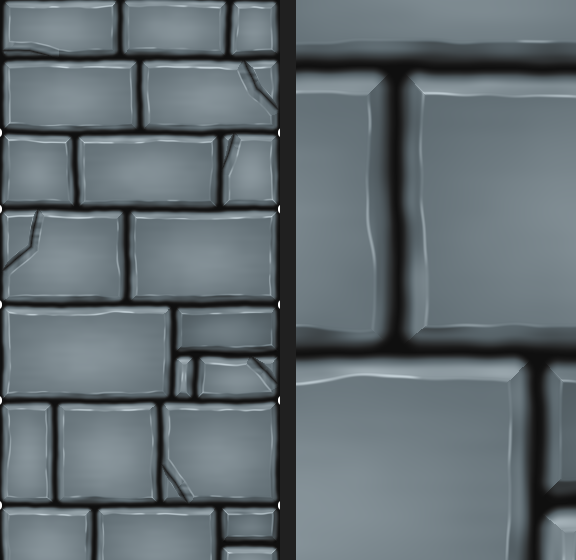
Left, the full canvas; right, a detail of the centre.
Reproduce this texture procedurally as a Shadertoy shader.

```glsl
// Hand-painted stone wall: seven uneven courses of bevelled blue-grey bricks.
// Each point finds its brick box from the course list, then is shaded by its
// distance to the brick edges and to the cracks that cut some corners off.

// Per course: bottom edge, first joint, second joint (width = 1, y down).
const vec3 COURSES[7] = vec3[7](
    vec3(.208, .427, .818), vec3(.474, .500, 1.), vec3(.747, .271, .786),
    vec3(1.088, .453, 1.), vec3(1.430, .617, 1.), vec3(1.805, .198, .573),
    vec3(2.09, .337, .785));

// Crack end points, and how far each one bows into its brick.
const vec4 CRACKS[6] = vec4[6](
    vec4(.0, .180, .21, .208), vec4(.875, .216, .995, .395),
    vec4(.838, .479, .785, .625), vec4(.135, .75, .008, .965),
    vec4(.895, 1.271, .992, 1.375), vec4(.573, 1.65, .675, 1.802));
const float BOWS[6] = float[6](.015, .02, 0., .05, 0., .005);

float hash(vec2 p) {
    return fract(sin(dot(p, vec2(127.1, 311.7))) * 43758.5453);
}

float noise(vec2 p) {
    vec2 i = floor(p), f = fract(p);
    f = f * f * (3. - 2. * f);
    return mix(mix(hash(i), hash(i + vec2(1, 0)), f.x),
               mix(hash(i + vec2(0, 1)), hash(i + 1.), f.x), f.y);
}

// Finds the brick box around p; returns its extra darkness.
float findBrick(vec2 p, out vec2 lo, out vec2 hi) {
    int row = 0;
    while (row < 6 && p.y > COURSES[row].x) row++;
    vec3 course = COURSES[row];
    lo = vec2(0., row == 0 ? -.006 : COURSES[max(row - 1, 0)].x);
    hi = vec2(course.y, course.x);
    if (p.x > course.y) { lo.x = course.y; hi.x = course.z; }
    if (p.x > course.z) { lo.x = course.z; hi.x = 1.; }

    // Two courses end in a stack of smaller bricks.
    float split = row == 4 ? 1.268 : 1.945;
    if ((row == 4 && lo.x > .6) || (row == 6 && lo.x > .7)) {
        if (p.y < split) { hi.y = split; return .08; }
        lo.y = split;
        if (row == 4) {
            if (p.x < .698) hi.x = .698; else lo.x = .698;
        }
    }
    return 0.;
}

// Signed distance to a bowed crack, positive on the side of the brick centre.
float crackDistance(vec2 p, vec4 ends, float bow, vec2 centre) {
    vec2 mid = (ends.xy + ends.zw) * .5, halfSpan = ends.zw - mid;
    vec2 along = normalize(halfSpan), normal = vec2(-along.y, along.x);
    normal *= sign(dot(centre - mid, normal));
    float t = dot(p - mid, along) / length(halfSpan);
    return dot(p - mid, normal) - bow * (1. - min(abs(t), 1.));
}

void mainImage(out vec4 fragColor, in vec2 fragCoord) {
    float px = 1. / iResolution.x;
    vec2 uv = vec2(fragCoord.x, iResolution.y - fragCoord.y) * px;

    // Hand-drawn wobble of all edges.
    vec2 p = uv + .009 * (vec2(noise(uv * 7.), noise(uv * 7. + 40.)) - .5)
                + .003 * (vec2(noise(uv * 32.), noise(uv * 32. + 70.)) - .5);
    vec2 lo, hi;
    float shade = findBrick(p, lo, hi);
    vec2 centre = (lo + hi) * .5;
    shade += .03 * (hash(floor(centre * 100.)) - .5);

    // Distances to the sides, with rounded corners for the mortar gap.
    vec2 edge = min(p - lo, hi - p);
    float d = min(edge.x, edge.y);
    float gap = .03 - length(max(.03 - edge, 0.));
    bool level = edge.y < edge.x;
    float side = level ? (p.y < centre.y ? .55 : .31)
                       : (p.x < centre.x ? .43 : .36);
    float mitre = 1. - smoothstep(0., .002 + px, abs(edge.x - edge.y));

    // Cracks act as further edges of the brick they lie in.
    for (int i = 0; i < 6; i++) {
        vec2 mid = (CRACKS[i].xy + CRACKS[i].zw) * .5;
        if (any(lessThan(mid, lo)) || any(greaterThan(mid, hi))) continue;
        float c = crackDistance(p, CRACKS[i], BOWS[i], centre);
        float reach = c > 0. ? c : -c * 2.;
        if (reach < d) {
            d = reach;
            side = c > 0. ? .42 : .34;
            mitre = 0.;
        }
        gap = min(gap, abs(c) + .007);
    }

    // Brick face: soft glow low in the centre, with faint brush strokes.
    vec2 c = (p - centre) / (hi - lo) * 2. - vec2(0., .1);
    float strokes = noise((level ? uv : uv.yx) * vec2(14., 90.)) - .5;
    float mottle = noise(uv * 22.) - .5;
    float face = .375 + .15 * exp(-1.5 * dot(c, c)) + .012 * mottle
               + .012 * (noise(uv * vec2(9., 60.)) - .5);

    // Bevel with ragged width, darkening towards the mortar.
    float bevelWidth = .031 + .009 * (noise(uv * 12. + 9.) - .5);
    float bevel = side + .13 * strokes + .08 * mottle;
    bevel *= mix(.42, 1., smoothstep(.003, .022, gap));
    float inside = smoothstep(-.003 - px, .003 + px, d - bevelWidth);
    float tone = mix(bevel, face, inside) - shade;

    // Broken pale lines on the inner rim and the mitred corners.
    float rim = 1. - smoothstep(0., .002 + px, abs(d - bevelWidth));
    float worn = smoothstep(.35, .8, noise(uv * 26. + 31.));
    tone += rim * (.05 + .17 * worn) * (side > .5 ? 1.2 : .85);
    tone += mitre * (1. - inside) * .15 * worn;

    // Soft mortar, then the blue-grey tint.
    tone = mix(.06, tone, smoothstep(-.001, .009 + px, gap));
    vec3 colour = tone + vec3(0., .05, .075) * smoothstep(.08, .4, tone);

    // Pale nicks on the outer border at the ends of the courses.
    float border = min(uv.x, 1. - uv.x);
    for (int i = 1; i < 6; i++) {
        float nick = length(vec2(border * 2., uv.y - COURSES[i].x)) - .014;
        colour = mix(vec3(1), colour, smoothstep(-px, px, nick));
    }
    fragColor = vec4(colour, 1.);
}
```
